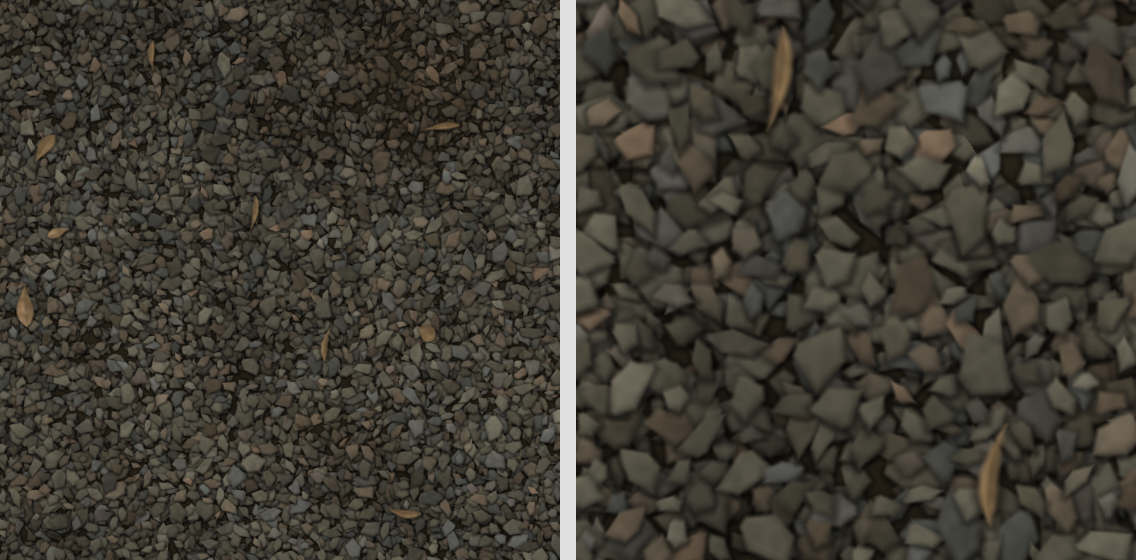
Left: the whole. Right: its middle third, enlarged.
This texture is drawn by a Shadertoy shader. Its source:

```glsl
const int LAYERS = 6;
const int SIDES = 5;
const float COARSE_GRID = 27.0;      // stone cells across the canvas, largest stones
const float FINE_GRID = 45.0;        // and smallest stones
const float STONE_SHARE = 0.82;      // filled cells per layer
const float EDGE_BLUR = 0.0022;
const float SHADOW_REACH = 0.0065;
const float SHADOW_DEPTH = 0.46;
const float BROAD_LIGHT = 0.34;      // strength of large bright and dark areas
const float LEAF_GRID = 6.0;
const float LEAF_SHARE = 0.32;
const vec2 LIGHT_DIR = vec2(-0.45, 0.89);
const vec2 SOIL_CENTER = vec2(0.72, 0.92);
const vec3 GAP_COLOR = vec3(0.135, 0.115, 0.08);
const vec3 SOIL_COLOR = vec3(0.25, 0.205, 0.15);
const vec3 DARK_STONE = vec3(0.235, 0.222, 0.182);
const vec3 PALE_STONE = vec3(0.425, 0.41, 0.352);
const vec3 RUST_TINT = vec3(1.06, 0.97, 0.94);
const vec3 BLUE_TINT = vec3(0.94, 0.99, 1.10);
const vec3 PINK_STONE = vec3(0.50, 0.41, 0.33);
const vec3 LEAF_DARK = vec3(0.40, 0.32, 0.21);
const vec3 LEAF_PALE = vec3(0.60, 0.49, 0.36);

// Integer hash: three random values per lattice point
vec3 hash3(vec3 cell) {
    uvec3 v = uvec3(ivec3(cell)) * 1664525u + 1013904223u;
    v.x += v.y * v.z; v.y += v.z * v.x; v.z += v.x * v.y;
    v ^= v >> 16u;
    v.x += v.y * v.z; v.y += v.z * v.x; v.z += v.x * v.y;
    return vec3(v >> 8u) / 16777216.0;
}

float valueNoise(vec2 p, float seed) {
    vec2 i = floor(p), f = fract(p);
    f = f * f * (3.0 - 2.0 * f);
    float low = mix(hash3(vec3(i, seed)).x, hash3(vec3(i + vec2(1, 0), seed)).x, f.x);
    float high = mix(hash3(vec3(i + vec2(0, 1), seed)).x, hash3(vec3(i + vec2(1, 1), seed)).x, f.x);
    return mix(low, high, f.y);
}

mat2 rotation(float a) {
    float c = cos(a), s = sin(a);
    return mat2(c, s, -s, c);
}

// Irregular convex polygon with clipped corners
float stoneDistance(vec2 p, float radius, vec3 seed) {
    float d = length(p) - 1.4 * radius;
    for (int k = 0; k < SIDES; k++) {
        float f = float(k);
        float angle = 6.2832 * (f + 0.7 * fract(seed.x * 7.0 + f * 0.618)) / float(SIDES);
        float reach = radius * mix(0.72, 1.12, fract(seed.y * 13.0 + f * 0.37));
        d = max(d, dot(p, vec2(cos(angle), sin(angle))) - reach);
    }
    return d;
}

// Pointed blade, wider at one end
float leafDistance(vec2 p, float halfLength, float halfWidth) {
    float t = p.x / halfLength;
    float width = halfWidth * (1.0 - t * t) * (1.0 - 0.6 * t);
    return max(0.8 * (abs(p.y) - width), abs(p.x) - halfLength);
}

vec3 castShadow(vec3 color, float d, float side) {
    float strength = SHADOW_DEPTH * (0.65 - 0.35 * side);
    return color * (1.0 - strength * (1.0 - smoothstep(0.0, SHADOW_REACH, d)));
}

vec3 stoneColor(vec3 tone, vec3 kind, float soil, float cool) {
    vec3 color = mix(DARK_STONE, PALE_STONE, 0.5 * (tone.x + tone.y));
    color *= mix(vec3(1), RUST_TINT, smoothstep(0.55, 1.0, kind.x + 0.4 * soil));
    color *= mix(vec3(1), BLUE_TINT, smoothstep(0.75, 1.0, kind.y + 0.25 * cool));
    color = mix(color, PINK_STONE, 0.7 * step(0.988, kind.z));
    return mix(color, SOIL_COLOR, 0.4 * soil);
}

vec3 paintStones(vec3 color, vec2 uv, float layer, float soil, float cool) {
    float grid = mix(COARSE_GRID, FINE_GRID, fract(layer * 0.618 + 0.35));
    float depthLight = mix(0.76, 1.0, (layer + 1.0) / float(LAYERS));
    vec2 q = uv * grid + layer * 17.3;
    for (int j = -1; j <= 1; j++)
    for (int i = -1; i <= 1; i++) {
        vec2 cell = floor(q) + vec2(i, j);
        vec3 place = hash3(vec3(cell, layer)), shape = hash3(vec3(cell, layer + 20.0));
        vec3 tone = hash3(vec3(cell, layer + 40.0)), kind = hash3(vec3(cell, layer + 60.0));
        if (place.z > STONE_SHARE - 0.2 * soil) continue;
        vec2 p = q - cell - 0.5 - 0.7 * (place.xy - 0.5);
        float radius = mix(0.29, 0.62, shape.z * shape.z) * (1.0 - 0.15 * soil);
        float side = dot(p, LIGHT_DIR) / max(length(p), 0.01);
        float slope = dot(p, LIGHT_DIR) / radius;
        vec2 local = rotation(6.2832 * tone.z) * p;
        local.y *= mix(1.0, 1.8, kind.z);
        float d = stoneDistance(local, radius, shape) / grid;
        // Shaded face, brighter lit rim and dark lower rim
        float rim = smoothstep(-0.0055, 0.0, d);
        vec3 face = stoneColor(tone, kind, soil, cool) * depthLight;
        face *= 1.0 + 0.06 * slope + rim * (0.14 * side - 0.11);
        color = castShadow(color, d, side);
        color = mix(face, color, smoothstep(-EDGE_BLUR, EDGE_BLUR, d));
    }
    return color;
}

vec3 paintLeaf(vec3 color, vec2 uv) {
    vec2 q = uv * LEAF_GRID, cell = floor(q);
    vec3 place = hash3(vec3(cell, 90)), shape = hash3(vec3(cell, 91)), look = hash3(vec3(cell, 92));
    if (place.z > LEAF_SHARE) return color;
    vec2 p = (q - cell - 0.5 - 0.5 * (place.xy - 0.5)) / LEAF_GRID;
    float side = dot(p, LIGHT_DIR) / max(length(p), 0.001);
    p = rotation(6.2832 * shape.x) * p;
    p.y += 12.0 * (shape.y - 0.5) * p.x * p.x;
    float d = leafDistance(p, mix(0.018, 0.040, shape.z), mix(0.005, 0.015, look.x * look.x));
    vec3 blade = mix(LEAF_DARK, LEAF_PALE, 0.4 * look.y + 0.6 * valueNoise(uv * 110.0, 93.0));
    blade *= 0.85 + 0.15 * smoothstep(-0.001, 0.002, p.y);
    color = castShadow(color, d, side);
    return mix(blade, color, smoothstep(-EDGE_BLUR, EDGE_BLUR, d));
}

void mainImage(out vec4 fragColor, in vec2 fragCoord) {
    vec2 uv = fragCoord / iResolution.y;
    // Broad patches of brown soil, cool stone and uneven light
    float patches = valueNoise(uv * 5.0, 70.0) * 0.6 + valueNoise(uv * 13.0, 71.0) * 0.4;
    float soil = smoothstep(0.5, 1.2, patches + 0.5 * exp(-18.0 * dot(uv - SOIL_CENTER, uv - SOIL_CENTER)));
    float cool = valueNoise(uv * 4.0 + 3.0, 72.0) * (1.0 - 0.6 * uv.x);
    float light = 0.5 * valueNoise(uv * 7.0, 73.0) + 0.5 * valueNoise(uv * 19.0, 74.0) - 0.5;

    vec3 color = mix(GAP_COLOR, SOIL_COLOR, 0.3 * soil);
    for (int layer = 0; layer < LAYERS; layer++)
        color = paintStones(color, uv, float(layer), soil, cool);
    color *= 1.0 + BROAD_LIGHT * light - 0.12 * smoothstep(0.6, 1.0, uv.y);
    color = paintLeaf(color, uv);

    // Fine mottling
    float mottle = valueNoise(uv * 170.0, 80.0) + valueNoise(uv * 75.0, 81.0) - 1.0;
    fragColor = vec4(color * (1.0 + 0.14 * mottle), 1.0);
}
```
